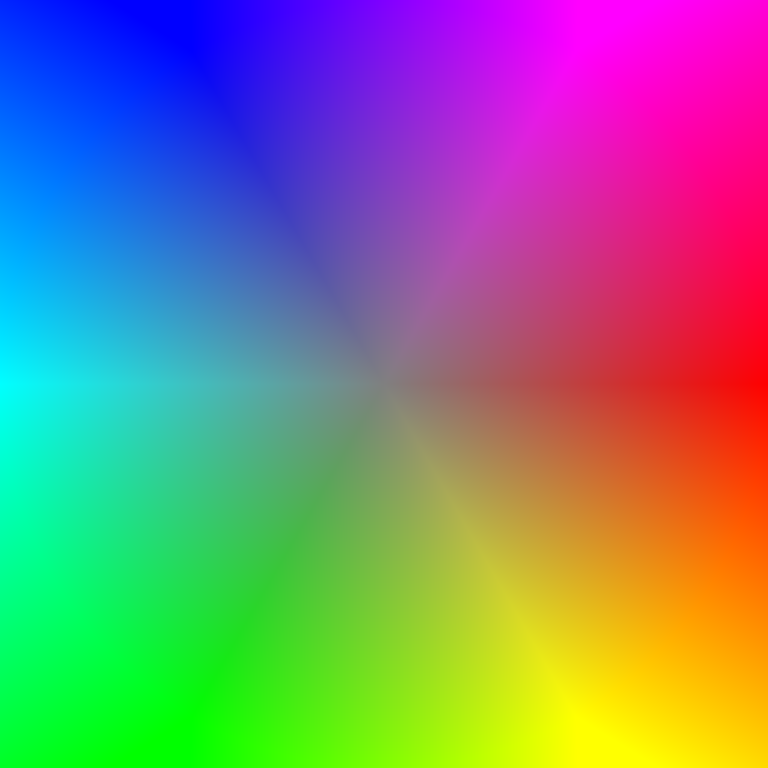
Give the GLSL for this background, as a Shadertoy shader.

```glsl
// A colour wheel filling the canvas: the angle around the centre sets the hue,
// and the distance from it sets the saturation, from mid grey to vivid.
// Saturation keeps growing past the inscribed circle, so corners clip to pure hues.

const float TAU = 6.28318531;
const float LIGHTNESS = 0.5;

// Fully saturated colour for a hue in turns (0 = red, 1/3 = green, 2/3 = blue).
vec3 hueColor(float hue) {
    vec3 channelPhase = vec3(0.0, 4.0, 2.0);
    vec3 ramp = abs(mod(hue * 6.0 + channelPhase, 6.0) - 3.0) - 1.0;
    return clamp(ramp, 0.0, 1.0);
}

// Blend from grey towards the pure hue; saturation above 1 overshoots and clips.
vec3 wheelColor(float hue, float saturation, float lightness) {
    vec3 color = lightness + saturation * (hueColor(hue) - 0.5);
    return clamp(color, 0.0, 1.0);
}

// Clockwise angle in turns, starting from the right; safe at the centre.
float clockwiseTurn(vec2 p) {
    return dot(p, p) > 0.0 ? atan(-p.y, p.x) / TAU : 0.0;
}

void mainImage(out vec4 fragColor, in vec2 fragCoord) {
    // Centred coordinates: -1 to 1 across each side of the canvas.
    vec2 p = 2.0 * fragCoord / iResolution.xy - 1.0;

    vec3 color = wheelColor(clockwiseTurn(p), length(p), LIGHTNESS);
    fragColor = vec4(color, 1.0);
}
```
